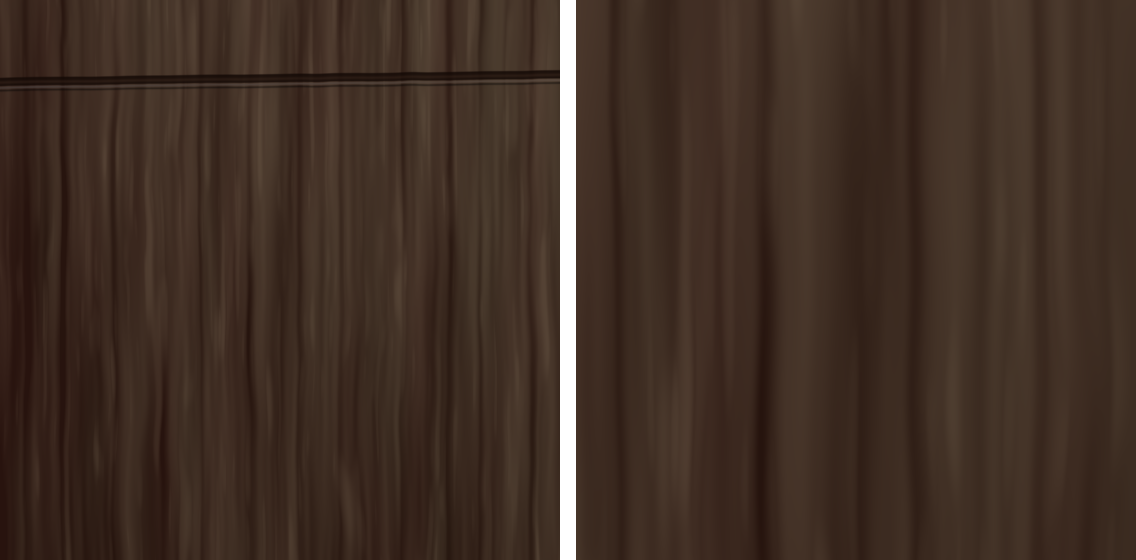
Left, the full canvas; right, a detail of the centre.
This texture is drawn by a WebGL 2 fragment shader. Its source:

```glsl
#version 300 es
precision highp float;
// Dark walnut panel with fine vertical grain, crossed by a slightly tilted groove.
// Stretched strand noise at several widths makes the grain; jittered columns add
// dark pores, and a distance to a sloping line shapes the groove and its lit lip.

uniform vec2 u_resolution;
out vec4 fragColor;

float hash(vec2 p) {
    return fract(sin(dot(p, vec2(127.1, 311.7))) * 43758.5453);
}

// Smooth noise along one strand, shifted so that strands do not line up
float strand(float column, float y) {
    y += 17.0 * hash(vec2(column, 3.7));
    float cell = floor(y);
    float f = smoothstep(0.0, 1.0, y - cell);
    return mix(hash(vec2(column, cell)), hash(vec2(column, cell + 1.0)), f);
}

// Blend of neighbouring strands
float grain(vec2 p) {
    float column = floor(p.x);
    float f = smoothstep(0.0, 1.0, p.x - column);
    return mix(strand(column, p.y), strand(column + 1.0, p.y), f);
}

// Long dark pore lines, one per jittered column, softer on the right side
float poreLines(vec2 p) {
    float columns = 12.0;
    float home = floor(p.x * columns);
    float dark = 0.0;
    for (float i = -1.0; i <= 1.0; i++) {
        float id = home + i;
        float center = (id + 0.15 + 0.7 * hash(vec2(id, 9.1))) / columns;
        float d = p.x - center;
        float width = mix(0.003, 0.006, hash(vec2(id, 5.3)));
        width *= d > 0.0 ? 1.7 : 1.0;
        float strength = 0.35 + 0.65 * strand(id + 40.0, p.y * 2.5);
        dark = max(dark, strength * exp(-d * d / (width * width)));
    }
    return dark;
}

// Thin pale fibres that fade in and out along their length
float paleFibres(vec2 p) {
    float broad = smoothstep(0.68, 0.98, grain(p * vec2(75.0, 6.0) + 31.0));
    float fine = smoothstep(0.72, 1.0, grain(p * vec2(130.0, 9.0) + 57.0));
    return broad + 0.6 * fine;
}

void main() {
    vec2 uv = gl_FragCoord.xy / u_resolution;
    float pixel = 1.0 / u_resolution.y;

    // Gentle sideways wander of the grain
    vec2 p = uv;
    p.x += 0.010 * (grain(uv * vec2(9.0, 5.0) + 11.0) - 0.5);
    p.x += 0.004 * (grain(uv * vec2(22.0, 13.0) + 23.0) - 0.5);

    // Tone: slow light falloff, then wide to narrow grain
    float tone = 0.51 + 0.26 * (uv.x - 0.5) + 0.24 * (uv.y - 0.5);
    tone -= 0.10 * smoothstep(0.18, 0.0, uv.x);
    tone += 0.36 * (grain(p * vec2(17.0, 1.6)) - 0.5);
    tone += 0.40 * (grain(p * vec2(52.0, 2.6) + 5.0) - 0.5);
    tone += 0.26 * (grain(p * vec2(125.0, 5.0) + 71.0) - 0.5);
    tone += 0.26 * paleFibres(p) - 0.42 * poreLines(p);
    tone = clamp(tone, 0.0, 1.15);

    vec3 wood = mix(vec3(0.150, 0.080, 0.055), vec3(0.330, 0.260, 0.205), tone);

    // Reddish and olive patches
    float warmth = grain(p * vec2(24.0, 3.0) + 91.0) - 0.5 - 0.6 * (uv.x - 0.5);
    wood += warmth * vec3(0.008, -0.009, -0.002);

    // Groove: shadowed channel with a faint floor, and a lit lip below it
    float d = uv.y - mix(0.854, 0.867, uv.x);
    d += 0.0012 * (grain(uv * vec2(30.0, 1.0) + 47.0) - 0.5);
    float channel = 1.0 - smoothstep(0.0055, 0.0075 + pixel, abs(d));
    float channelFloor = exp(-pow((d + 0.001) / 0.003, 2.0));
    vec3 shadow = mix(vec3(0.085, 0.050, 0.037), vec3(0.145, 0.095, 0.072), channelFloor);
    wood = mix(wood, shadow + 0.12 * (wood - 0.18), 0.95 * channel);

    float lip = exp(-pow((d + 0.0105) / 0.0022, 2.0));
    vec3 lipColor = mix(vec3(0.29, 0.25, 0.24), vec3(0.35, 0.29, 0.25), uv.x);
    wood = mix(wood, lipColor, lip * (0.55 + 0.35 * grain(uv * vec2(14.0, 1.0) + 63.0)));
    wood *= 1.0 - 0.4 * exp(-pow((d + 0.0155) / 0.002, 2.0));

    fragColor = vec4(wood, 1.0);
}
```
